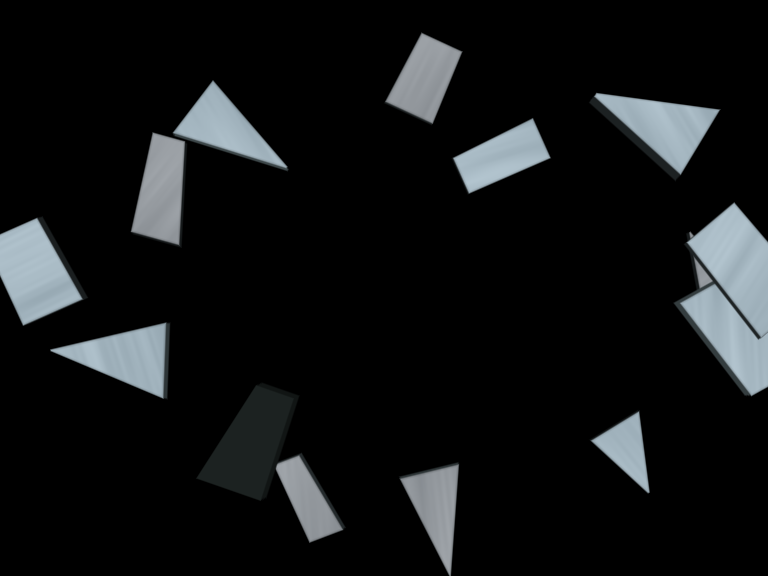
This background is drawn by a Shadertoy shader. Its source:

```glsl
// Pale streaked glass shards drifting in a loose ring over black.
#define SHARD_COUNT 14
#define DARK_SHARD 12
#define SHARD_SIZE 0.094
#define THICKNESS 0.014
#define SOFTNESS 0.0018
#define STREAK_CONTRAST 0.10
#define BLUE_FACE vec3(0.64, 0.71, 0.75)
#define GREY_FACE vec3(0.58, 0.60, 0.62)
#define SIDE_COLOR vec3(0.12, 0.14, 0.145)
#define SHADOW_COLOR vec3(0.11, 0.135, 0.13)

const float GOLDEN_ANGLE = 2.39996;

vec4 hash4(float n) {
    vec4 p = fract(vec4(n) * vec4(0.1031, 0.1030, 0.0973, 0.1099));
    p += dot(p, p.wzxy + 33.33);
    return fract((p.xxyz + p.yzzw) * p.zywx);
}

float hash(vec2 p) {
    vec3 q = fract(p.xyx * 0.1031);
    q += dot(q, q.yzx + 33.33);
    return fract((q.x + q.y) * q.z);
}

float valueNoise(vec2 p) {
    vec2 cell = floor(p), f = fract(p);
    f = f * f * (3.0 - 2.0 * f);
    float low = mix(hash(cell), hash(cell + vec2(1, 0)), f.x);
    float high = mix(hash(cell + vec2(0, 1)), hash(cell + vec2(1, 1)), f.x);
    return mix(low, high, f.y);
}

mat2 rotation(float a) {
    float c = cos(a), s = sin(a);
    return mat2(c, s, -s, c);
}

// Sheared trapezoid: shape = half width, half height, taper, shear
float shardDistance(vec2 p, vec4 shape) {
    float ends = abs(p.y + 0.6 * shape.w * p.x) - shape.y;
    p.x -= shape.w * p.y;
    float slope = shape.x * (1.0 - shape.z) / (2.0 * shape.y);
    float sides = abs(p.x) - 0.5 * shape.x * (1.0 + shape.z) + slope * p.y;
    return max(ends, sides / sqrt(1.0 + slope * slope));
}

float coverage(float d) {
    float edge = max(SOFTNESS, 0.7 / iResolution.y);
    return 1.0 - smoothstep(-edge, edge, d);
}

// Broad bands and fine scratches running along y
float streaks(vec2 p, float seed) {
    float bands = valueNoise(vec2(p.x * 42.0, p.y * 4.0) + seed * 17.0);
    float fine = valueNoise(vec2(p.x * 150.0, p.y * 9.0) + seed * 31.0);
    return 0.65 * bands + 0.35 * fine - 0.45;
}

void mainImage(out vec4 fragColor, in vec2 fragCoord) {
    vec2 uv = fragCoord / iResolution.y;
    vec2 center = 0.5 * iResolution.xy / iResolution.y;
    vec3 color = vec3(0.0);

    for (int i = 0; i < SHARD_COUNT; i++) {
        float seed = float(i) + 1.0;
        vec4 place = hash4(seed * 7.31);
        vec4 form = hash4(seed * 13.7 + 5.0);
        vec4 finish = hash4(seed * 3.93 + 41.0);

        // Ring placement keeps the middle empty
        float angle = GOLDEN_ANGLE * float(i) + 0.5 * place.x;
        float reach = mix(0.55, 1.05, sqrt(place.y));
        vec2 position = center + center * vec2(0.93, 0.87) * reach
                      * vec2(cos(angle), sin(angle));
        mat2 turn = rotation(6.2832 * place.z);
        vec2 p = turn * (uv - position);

        // Half the shards are triangles, half are cut bars
        bool triangle = (i % 2) == 0 && i != DARK_SHARD;
        float size = SHARD_SIZE * mix(0.65, 1.15, form.x);
        float width = triangle ? mix(0.55, 0.85, form.y) : mix(0.4, 0.75, form.y);
        float taper = triangle ? 0.01 : mix(0.55, 0.95, form.z);
        vec4 shape = vec4(size * width, size, taper, form.w * 0.8 - 0.4);
        float face = shardDistance(p, shape);

        // Sweep the outline toward the centre for the cut side
        vec2 inward = rotation(finish.x - 0.5) * normalize(center - position);
        vec2 sweep = turn * inward * THICKNESS * mix(0.15, 1.0, finish.y);
        float side = face;
        for (int k = 1; k <= 4; k++)
            side = min(side, shardDistance(p - sweep * float(k) / 4.0, shape));

        vec3 sideColor = SIDE_COLOR * mix(0.7, 2.4, finish.z * finish.z * finish.z);
        vec3 faceColor = finish.w > 0.75 ? GREY_FACE : BLUE_FACE;
        vec2 grain = rotation(0.3 * form.x) * (place.w > 0.6 ? p.yx : p);
        faceColor += STREAK_CONTRAST * streaks(grain, seed) + 0.25 * p.y;
        faceColor *= mix(0.86, 1.0, smoothstep(0.0, 0.005, -face));
        if (i == DARK_SHARD) {
            faceColor = SHADOW_COLOR;
            sideColor = SHADOW_COLOR * 0.6;
        }

        color = mix(color, sideColor, coverage(side));
        color = mix(color, faceColor, coverage(face));
    }
    fragColor = vec4(color, 1.0);
}
```
